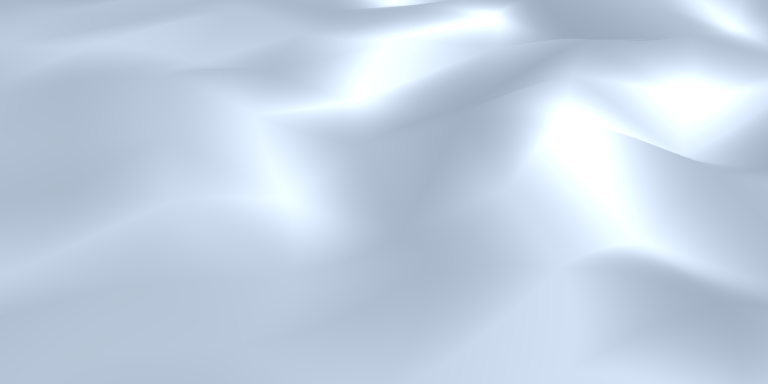
Give the GLSL for this background, as a WebGL 1 fragment shader.

```glsl
precision highp float;

uniform vec2 u_resolution;

const float HORIZON = 2.0;
const int MARCH_STEPS = 14;
const int REFINE_STEPS = 5;
const int EDGE_SAMPLES = 3;

float hash(vec2 p) {
  return fract(sin(dot(p, vec2(127.1, 311.7))) * 43758.5);
}

// Noise interpolated over triangles, with slightly softened creases.
float facetNoise(vec2 p) {
  vec2 cell = floor(p);
  vec2 f = p - cell;
  f = mix(f, f * f * (3.0 - 2.0 * f), 0.5);
  vec2 side = f.x > f.y ? vec2(1.0, 0.0) : vec2(0.0, 1.0);
  float major = max(f.x, f.y);
  float minor = min(f.x, f.y);
  return hash(cell) * (1.0 - major)
       + hash(cell + side) * (major - minor)
       + hash(cell + 1.0) * minor;
}

// Ground position to a sheared, gently bent lattice.
vec2 latticePoint(float x, float depth) {
  vec2 g = vec2(x * depth * 5.0, depth * 14.0);
  g.y += 0.35 * g.x;
  return g + 0.3 * sin(g.yx * vec2(1.3, 1.7) + vec2(0.6, 2.1));
}

// Height of the snow above the view ray; positive once the ray is buried.
float buriedDepth(float x, float depth, float flatDepth, float relief) {
  float rayHeight = 1.0 - depth / flatDepth;
  return relief * facetNoise(latticePoint(x, depth)) - rayHeight;
}

// First depth at which the ray meets the snow.
float findSurface(float x, float flatDepth, float relief) {
  float near = flatDepth * (1.0 - relief);
  float stride = (flatDepth - near) / float(MARCH_STEPS);
  float far = near;
  for (int i = 0; i < MARCH_STEPS; i++) {
    far = near + stride;
    if (buriedDepth(x, far, flatDepth, relief) > 0.0) break;
    near = far;
  }
  for (int i = 0; i < REFINE_STEPS; i++) {
    float middle = 0.5 * (near + far);
    if (buriedDepth(x, middle, flatDepth, relief) > 0.0) far = middle;
    else near = middle;
  }
  return 0.5 * (near + far);
}

// Slope towards a light on the right, in front of the drifts.
float litSlope(vec2 g) {
  vec2 across = vec2(1.0, 0.0);
  vec2 along = vec2(0.0, 1.0);
  float sideways = facetNoise(g - across) - facetNoise(g + across);
  float forwards = facetNoise(g + along) - facetNoise(g - along);
  return 0.75 * sideways + 0.4 * forwards;
}

vec3 snowColor(float slope, float roughness) {
  float glow = mix(0.13, 0.17, roughness) * exp(mix(1.0, 3.2, roughness) * slope);
  return min(0.58 + glow + vec3(0.0, 0.06, 0.13), 1.0);
}

vec3 drawSnow(vec2 p) {
  // Calm on the left, steep and bright on the right.
  float roughness = smoothstep(0.1, 1.7, p.x);
  float relief = mix(0.04, 0.11, roughness);
  float x = p.x - 1.0;
  float depth = findSurface(x, 1.0 / (HORIZON - p.y), relief);
  return snowColor(litSlope(latticePoint(x, depth)), roughness);
}

void main() {
  // Vertical samples smooth the mostly level crests.
  vec3 color = vec3(0.0);
  for (int i = 0; i < EDGE_SAMPLES; i++) {
    float shift = (float(i) + 0.5) / float(EDGE_SAMPLES) - 0.5;
    vec2 p = (gl_FragCoord.xy + vec2(0.5 * shift, shift)) / u_resolution.y;
    color += drawSnow(p);
  }
  gl_FragColor = vec4(color / float(EDGE_SAMPLES), 1.0);
}
```
